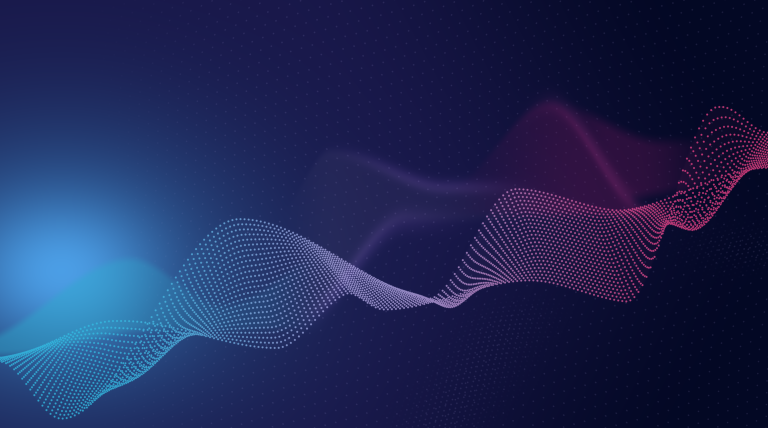
Give the GLSL for this background, as a Shadertoy shader.

```glsl
// A twisting ribbon of fine dots over a navy field lit by a blue glow.
// Curves are sums of smooth ramps; dots sit on strands ruled at a slant between
// two edge curves, while soft translucent veils fill the space behind them.

#define STRANDS 26
#define COLUMNS 190.0
#define SLANT 0.055
#define DOT_RADIUS 0.0022
#define DOT_OPACITY 0.78
#define FIELD_PITCH 0.026
#define FIELD_OPACITY 0.13
#define GLOW_CENTER vec2(0.08, 0.367)

const vec3 NAVY = vec3(0.095, 0.09, 0.285);
const vec3 MIDNIGHT = vec3(0.005, 0.025, 0.13);
const vec3 BLUE = vec3(0.20, 0.43, 0.67);
const vec3 SKY = vec3(0.32, 0.67, 0.96);
const vec3 CYAN = vec3(0.20, 0.74, 0.89);
const vec3 LAVENDER = vec3(0.70, 0.66, 0.90);
const vec3 PINK = vec3(0.93, 0.26, 0.53);
const vec3 PLUM = vec3(0.42, 0.09, 0.34);

float ramp(float a, float b, float x) { return smoothstep(a, b, x); }

float haze(float d, float w) { return exp(-d * d / (w * w)); }

// Coverage of an antialiased disc, distances in canvas heights
float disc(float d, float r) {
    float soft = 0.75 / iResolution.y;
    return 1.0 - smoothstep(r - soft, r + soft, d);
}

// Two edges of the dotted ribbon
float edgeA(float x) {
    return 0.155 - 0.133 * ramp(0.0, 0.08, x) + 0.466 * ramp(0.08, 0.312, x)
        - 0.19 * ramp(0.312, 0.58, x) + 0.26 * ramp(0.555, 0.672, x)
        - 0.05 * ramp(0.672, 0.81, x) + 0.10 * ramp(0.80, 1.0, x);
}

float edgeB(float x) {
    return 0.165 + 0.085 * ramp(0.0, 0.15, x) - 0.063 * ramp(0.16, 0.36, x)
        + 0.13 * ramp(0.36, 0.46, x) - 0.04 * ramp(0.45, 0.50, x)
        + 0.068 * ramp(0.50, 0.69, x) - 0.05 * ramp(0.69, 0.825, x)
        + 0.455 * ramp(0.815, 0.935, x) - 0.06 * ramp(0.94, 1.0, x);
}

// How far the middle strands sag where the edges cross
float sag(float x) {
    return 0.065 * haze(x - 0.185, 0.06) + 0.03 * haze(x - 0.59, 0.03)
        + 0.17 * haze(x - 0.905, 0.05);
}

vec3 ribbonColor(float x) {
    vec3 c = mix(CYAN, LAVENDER, ramp(0.12, 0.48, x));
    return mix(c, PINK, ramp(0.48, 0.92, x));
}

// Each strand carries its own row of dots, shifted along the slant
float ribbonDots(vec2 uv, float aspect) {
    float nearest = 1.0;
    for (int i = 0; i < STRANDS; i++) {
        float s = float(i) / float(STRANDS - 1);
        float x = (floor((uv.x - SLANT * s) * COLUMNS) + 0.5) / COLUMNS + SLANT * s;
        float y = mix(edgeA(x - SLANT * s), edgeB(x + SLANT * (1.0 - s)), s);
        y -= 4.0 * s * (1.0 - s) * sag(x);
        nearest = min(nearest, length(vec2((uv.x - x) * aspect, uv.y - y)));
    }
    return disc(nearest, DOT_RADIUS);
}

// Faint staggered dots on a tilted, gently waved grid
float fieldDots(vec2 p, float pitch) {
    p = mat2(0.94, -0.34, 0.34, 0.94) * p;
    p += 0.012 * vec2(sin(p.y * 9.0 + p.x * 3.0), sin(p.x * 8.0 - p.y * 4.0));
    vec2 g = p / pitch;
    g.x += 0.5 * mod(floor(g.y), 2.0);
    return disc(length(fract(g) - 0.5) * pitch, 0.0017);
}

// Translucent band between a lower and an upper edge
float band(float y, float lo, float hi, float blur) {
    return ramp(lo - blur, lo + blur, y) * (1.0 - ramp(hi - blur, hi + blur, y));
}

float window(float x, float a, float b, float c, float d) {
    return ramp(a, b, x) * (1.0 - ramp(c, d, x));
}

vec3 addVeils(vec3 col, vec2 uv) {
    float x = uv.x, y = uv.y;
    // Cyan swell on the left
    float hi = 0.20 + 0.195 * ramp(-0.04, 0.17, x) - 0.11 * ramp(0.17, 0.29, x)
        + 0.13 * ramp(0.29, 0.44, x);
    float lo = 0.17 + 0.06 * ramp(0.0, 0.20, x);
    float swell = (0.46 - 0.34 * ramp(0.10, 0.30, x)) * (1.0 - ramp(0.34, 0.43, x));
    col = mix(col, CYAN * 0.9, swell * band(y, lo, hi, 0.014));

    // Pale fold in the middle
    float top = 0.50 + 0.147 * ramp(0.36, 0.43, x) - 0.083 * ramp(0.43, 0.58, x);
    float base = 0.25 + 0.235 * ramp(0.385, 0.53, x);
    col = mix(col, LAVENDER * 0.6, 0.12 * band(y, base, top, 0.014) * window(x, 0.36, 0.44, 0.54, 0.74));
    float seam = haze(y - top, 0.018) * window(x, 0.40, 0.55, 0.58, 0.72)
        + haze(y - base, 0.028) * window(x, 0.38, 0.45, 0.47, 0.64);
    col += LAVENDER * vec3(0.9, 0.6, 0.75) * 0.13 * seam;

    // Plum peak and its trailing wing
    float rise = 0.56 + 0.20 * ramp(0.58, 0.715, x);
    float peak = rise - 0.24 * ramp(0.715, 0.84, x);
    float wing = rise - 0.09 * ramp(0.715, 0.86, x);
    col = mix(col, PLUM, 0.38 * band(y, 0.50, peak, 0.016) * window(x, 0.56, 0.77, 0.82, 0.88));
    col = mix(col, PLUM, 0.36 * band(y, max(peak, 0.53 + 0.3 * (x - 0.8)), wing, 0.02)
        * window(x, 0.70, 0.80, 0.83, 0.95));
    return col + PINK * 0.13 * haze(y - peak, 0.025) * window(x, 0.66, 0.78, 0.80, 0.85);
}

void mainImage(out vec4 fragColor, in vec2 fragCoord) {
    vec2 uv = fragCoord / iResolution.xy;
    float aspect = iResolution.x / iResolution.y;
    vec2 p = vec2(uv.x * aspect, uv.y);

    // Navy field, dark right side, blue light at the left
    float shade = ramp(0.52, 1.05, uv.x + 0.28 * abs(uv.y - 0.48));
    vec3 col = mix(NAVY, MIDNIGHT, 0.93 * shade);
    vec2 g = (uv - GLOW_CENTER) * vec2(aspect * 0.82, 1.05);
    float d2 = dot(g, g);
    col = mix(col, BLUE, 0.86 * exp(-d2 / 0.14));
    col = mix(col, SKY, 0.82 * exp(-d2 / 0.026));

    // Faint dots, with a slanting trail and a patch below the ribbon
    float faint = fieldDots(p, FIELD_PITCH) * ramp(0.10, 0.35, uv.x);
    float dense = haze(uv.x - 0.57 - 0.38 * uv.y, 0.045) * (1.0 - ramp(0.22, 0.33, uv.y));
    dense += haze(uv.x - 0.97, 0.06) * haze(uv.y - 0.42, 0.04);
    faint = max(faint, dense * fieldDots(p.yx, FIELD_PITCH * 0.45));
    col = mix(col, LAVENDER, FIELD_OPACITY * faint);

    col = addVeils(col, uv);

    // Thin tint inside the ribbon, then its dots
    float a = edgeA(uv.x), b = edgeB(uv.x);
    vec3 ink = ribbonColor(uv.x);
    col = mix(col, ink, 0.04 * band(uv.y, min(a, b), max(a, b), 0.01));
    col = mix(col, ink, DOT_OPACITY * ribbonDots(uv, aspect));
    fragColor = vec4(col, 1.0);
}
```
